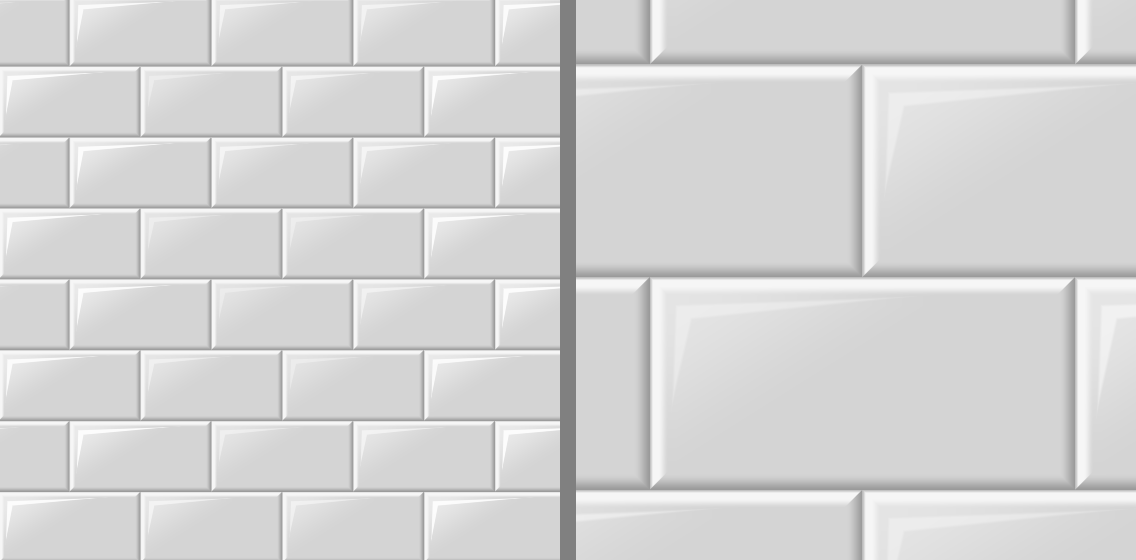
Left: the whole. Right: its middle third, enlarged.
Reproduce this pattern procedurally as a Shadertoy shader.

```glsl
// Lengths below are in tile heights
const float ROWS = 7.9;
const float TILE_WIDTH = 2.0;
const vec2 WALL_OFFSET = vec2(0.02, 0.064);

const vec3 FACE_COLOR = vec3(0.83);
const vec3 LIT_COLOR = vec3(0.965);
const vec3 SHADE_COLOR = vec3(0.57);
const vec3 JOINT_COLOR = vec3(0.74);
const vec3 GLINT_COLOR = vec3(0.99);

const float LIT_WIDTH = 0.088;
const float SHADE_WIDTH = 0.075;
const float JOINT_WIDTH = 0.018;

const vec2 GLINT_CORNER = vec2(0.125, 0.135);
const vec2 GLINT_THICKNESS = vec2(0.085, 0.068);
const vec2 GLINT_REACH_MIN = vec2(0.85, 0.38);
const vec2 GLINT_REACH_MAX = vec2(1.25, 0.54);
const float GLINT_SLANT = 0.035;
const float GLINT_SOFTNESS = 0.009;

const vec2 SHEEN_REACH = vec2(1.35, 0.85);
const float SHEEN_AMOUNT = 0.085;

float hash(vec2 p) {
    vec3 q = fract(p.xyx * 0.1031);
    q += dot(q, q.yzx + 33.33);
    return fract((q.x + q.y) * q.z);
}

// Coverage of a wedge that starts at the origin and thins to a point along x
float wedge(vec2 p, float reach, float thickness, float soft) {
    float y = p.y + GLINT_SLANT * p.x;
    float width = thickness * (1.0 - p.x / reach);
    float inside = min(min(y, width - y), p.x);
    return smoothstep(-soft, soft, inside);
}

// Every third tile of a course catches the light fully
float glintStrength(vec2 id) {
    float bright = 1.0 - step(0.5, mod(id.x, 3.0));
    return mix(0.3 + 0.35 * hash(id), 0.9 + 0.1 * hash(id), bright);
}

vec3 tileFace(vec2 p, float strength, float pixel) {
    vec2 q = p - GLINT_CORNER;

    // Broad sheen fading away from the upper left corner
    vec2 spread = max(q, 0.0) / SHEEN_REACH;
    float sheen = smoothstep(0.0, 1.0, 1.0 - spread.x - spread.y);
    vec3 color = FACE_COLOR + SHEEN_AMOUNT * sheen * mix(0.6, 1.0, strength);

    // Two tapering reflections meeting at the corner
    vec2 reach = mix(GLINT_REACH_MIN, GLINT_REACH_MAX, strength);
    float soft = max(GLINT_SOFTNESS, 0.6 * pixel);
    float across = wedge(q, reach.x, GLINT_THICKNESS.y, soft);
    float down = wedge(q.yx, reach.y, GLINT_THICKNESS.x, soft);
    return mix(color, GLINT_COLOR, max(across, down) * strength);
}

vec3 addBevel(vec3 face, vec2 p, float pixel) {
    float litDistance = min(p.x, p.y);
    float shadeDistance = min(TILE_WIDTH - p.x, 1.0 - p.y);

    // Bright upper and left edges rise out of the joint
    vec3 lit = mix(LIT_COLOR, face, smoothstep(0.04, LIT_WIDTH, litDistance));
    lit = mix(JOINT_COLOR, lit, smoothstep(0.0, JOINT_WIDTH, litDistance));

    // Lower and right edges darken toward the joint
    float fade = smoothstep(-0.02, SHADE_WIDTH, shadeDistance);
    vec3 shade = mix(SHADE_COLOR, face, fade);

    // Mitre where a lit edge meets a shaded one
    float mitre = smoothstep(-pixel, pixel, litDistance - shadeDistance);
    return mix(lit, shade, mitre);
}

void mainImage(out vec4 fragColor, in vec2 fragCoord) {
    vec2 uv = fragCoord / iResolution.y;
    float pixel = ROWS / iResolution.y;

    // Running bond, counted from the top, with each second course shifted
    vec2 wall = vec2(uv.x, 1.0 - uv.y) * ROWS + WALL_OFFSET;
    float row = floor(wall.y);
    wall.x -= 0.5 * TILE_WIDTH * (1.0 - mod(row, 2.0));
    vec2 id = vec2(floor(wall.x / TILE_WIDTH), row);
    vec2 p = vec2(mod(wall.x, TILE_WIDTH), fract(wall.y));

    vec3 color = tileFace(p, glintStrength(id), pixel);
    fragColor = vec4(addBevel(color, p, pixel), 1.0);
}
```
